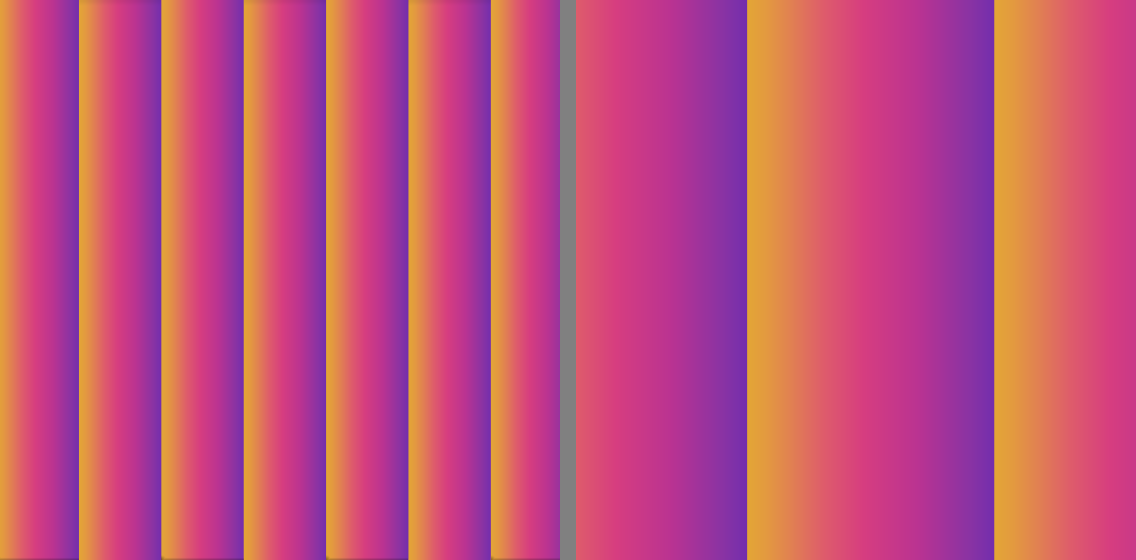
Left: the whole. Right: its middle third, enlarged.
Give the GLSL for this pattern, as a WebGL 1 fragment shader.

```glsl
precision highp float;
// Vertical bands, each a smooth ramp from amber through pink to violet,
// with a hard seam where the ramp restarts. Bands come from fract(x);
// alternate bands carry a faint shade at their top or bottom end.

uniform vec2 u_resolution;

const float PERIOD = 0.1471;       // band width, as a share of the canvas
const float FIRST_SEAM = 0.1410;   // position of the first seam
const float TOP_DEPTH = 0.012;     // height of the faint top shade
const float BOTTOM_DEPTH = 0.005;  // height of the bottom shade
const float TOP_SHADE = 0.06;
const float BOTTOM_SHADE = 0.22;
const float CORNER_SHADE = 0.35;

const vec3 AMBER   = vec3(0.89, 0.65, 0.21);
const vec3 ORANGE  = vec3(0.89, 0.60, 0.25);
const vec3 APRICOT = vec3(0.88, 0.49, 0.33);
const vec3 CORAL   = vec3(0.87, 0.36, 0.42);
const vec3 PINK    = vec3(0.84, 0.24, 0.50);
const vec3 MAGENTA = vec3(0.73, 0.20, 0.57);
const vec3 PURPLE  = vec3(0.54, 0.20, 0.64);
const vec3 VIOLET  = vec3(0.45, 0.18, 0.68);

float between(float a, float b, float t) {
  return clamp((t - a) / (b - a), 0.0, 1.0);
}

// Colour across one band, t from 0 (left) to 1 (right)
vec3 bandRamp(float t) {
  vec3 c = mix(AMBER, ORANGE, between(0.0, 0.08, t));
  c = mix(c, APRICOT, between(0.08, 0.19, t));
  c = mix(c, CORAL, between(0.19, 0.31, t));
  c = mix(c, PINK, between(0.31, 0.47, t));
  c = mix(c, MAGENTA, between(0.47, 0.69, t));
  c = mix(c, PURPLE, between(0.69, 0.90, t));
  return mix(c, VIOLET, between(0.90, 1.0, t));
}

// Brightness loss at the ends of a band
float endShade(float band, float t, float y) {
  float odd = mod(band, 2.0);
  float top = odd * TOP_SHADE * smoothstep(1.0 - TOP_DEPTH, 1.0, y);
  float bottom = BOTTOM_SHADE * (1.0 - smoothstep(0.0, BOTTOM_DEPTH, y));
  vec2 fromCorner = vec2(t * PERIOD, y);
  float corner = CORNER_SHADE * (1.0 - smoothstep(0.0, 2.0 * BOTTOM_DEPTH, length(fromCorner)));
  return top + (1.0 - odd) * max(bottom, corner);
}

void main() {
  vec2 uv = gl_FragCoord.xy / u_resolution;
  float x = (uv.x - FIRST_SEAM) / PERIOD + 1.0;
  float band = floor(x);
  float t = fract(x);

  // Blend the two end colours over one pixel at each seam
  float pixel = 1.0 / (u_resolution.x * PERIOD);
  vec3 color = bandRamp(t);
  color = mix(VIOLET, color, clamp(t / pixel + 0.5, 0.0, 1.0));
  color = mix(AMBER, color, clamp((1.0 - t) / pixel + 0.5, 0.0, 1.0));

  color *= 1.0 - endShade(band, t, uv.y);
  gl_FragColor = vec4(color, 1.0);
}
```
